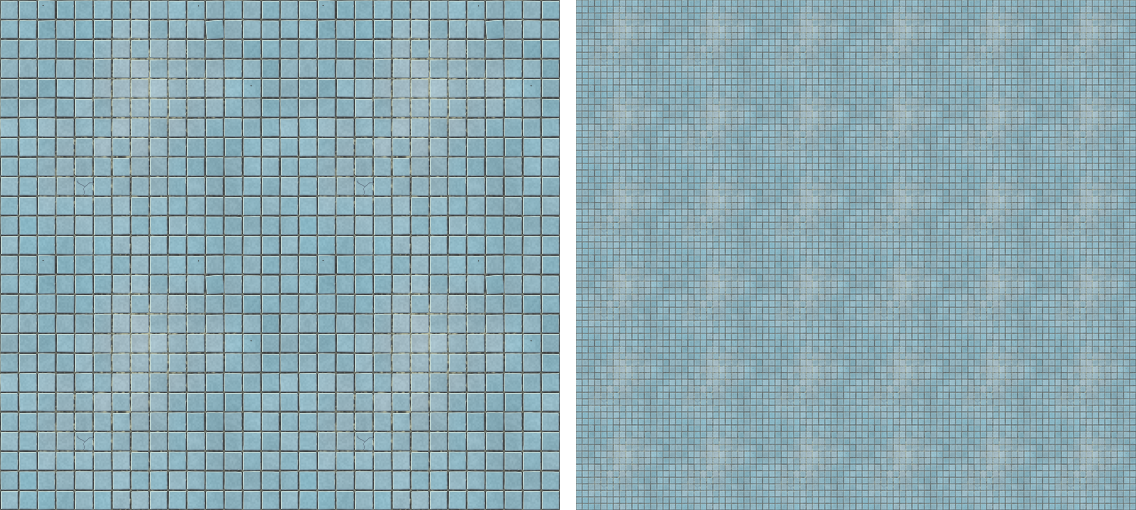
Left, the tile; right, the same tile 3 across and 3 down.
A Shadertoy shader for this texture:

```glsl
#define REPEATS vec2(2.0, 2.0)
#define PERIOD vec2(15.0, 13.0)
#define TILE_HALF 0.474
#define ROUNDING 0.05
#define RIM 0.034
#define JITTER 0.022
#define TILT 0.03
#define MOTTLE 0.08
#define CLOUDS 0.09
#define CRACKED_TILE vec2(4.0, 3.0)
#define TILTED_TILE vec2(11.0, 11.0)

const vec3 AQUA = vec3(0.515, 0.69, 0.745);
const vec3 GREY_BLUE = vec3(0.645, 0.73, 0.765);
const vec3 HIGHLIGHT = vec3(0.79, 0.88, 0.86);
const vec3 SHADE = vec3(0.40, 0.47, 0.53);
const vec3 GROUT_DARK = vec3(0.25, 0.26, 0.26);
const vec3 GROUT_PALE = vec3(0.62, 0.63, 0.54);

float hash(vec2 p) {
    return fract(sin(dot(p, vec2(127.1, 311.7))) * 43758.5);
}

// Value noise on a whole-number lattice that wraps once per unit of uv
float noise(vec2 uv, vec2 lattice) {
    vec2 p = uv * lattice;
    vec2 i = floor(p), f = fract(p);
    f = f * f * (3.0 - 2.0 * f);
    vec2 a = mod(i, lattice), b = mod(i + 1.0, lattice);
    return mix(mix(hash(a), hash(vec2(b.x, a.y)), f.x),
               mix(hash(vec2(a.x, b.y)), hash(b), f.x), f.y);
}

float roundedBox(vec2 p, vec2 halfSize, float radius) {
    vec2 q = abs(p) - halfSize + radius;
    return length(max(q, 0.0)) + min(max(q.x, q.y), 0.0) - radius;
}

float segment(vec2 p, vec2 end) {
    return length(p - end * clamp(dot(p, end) / dot(end, end), 0.0, 1.0));
}

// Three branches leaving one point
float crackDistance(vec2 p) {
    float d = 1.0;
    for (int k = 0; k < 3; k++) {
        float angle = 0.5 + 2.094 * float(k);
        d = min(d, segment(p, 0.46 * vec2(cos(angle), sin(angle))));
    }
    return d;
}

void mainImage(out vec4 fragColor, in vec2 fragCoord) {
    vec2 uv = fragCoord / iResolution.xy * REPEATS;
    vec2 grid = uv * PERIOD;
    vec2 cell = mod(floor(grid), PERIOD);
    vec2 local = fract(grid) - 0.5;
    float aa = PERIOD.y * REPEATS.y / iResolution.y;

    // Shared noise layers
    float region = noise(uv, vec2(4.0, 3.0));
    float cloud = noise(uv + 0.19, vec2(7.0, 6.0));
    float blotch = noise(uv, PERIOD * 2.0);
    float grain = noise(uv, PERIOD * 11.0);
    float edgeWear = noise(uv + 0.37, PERIOD * 6.0);

    // Slightly shifted, turned and resized tile
    vec2 shift = vec2(hash(cell + 3.1), hash(cell + 7.7)) - 0.5;
    float angle = (hash(cell + 11.3) - 0.5) * TILT;
    if (cell == TILTED_TILE) angle = -0.075;
    float c = cos(angle), s = sin(angle);
    vec2 p = mat2(c, s, -s, c) * (local - shift * JITTER);
    vec2 halfSize = TILE_HALF - 0.014 * vec2(hash(cell + 17.9), hash(cell + 23.3));
    float d = roundedBox(p, halfSize, ROUNDING) + (edgeWear - 0.5) * 0.012;

    // Glaze: tint per tile, broad clouds, blotches and fine grain
    float tint = 0.5 * hash(cell + 31.7) + 0.5 * smoothstep(0.15, 0.85, region);
    vec3 tile = mix(AQUA, GREY_BLUE, tint);
    tile *= 1.0 + 0.06 * (hash(cell + 41.9) - 0.5) + CLOUDS * (cloud - 0.5);
    tile += MOTTLE * ((grain - 0.5) * 0.7 + (blotch - 0.5) * 0.4);

    // Rim: lit along the top and left, dim along the other sides
    vec2 normal = abs(p.x) > abs(p.y) ? vec2(sign(p.x), 0.0) : vec2(0.0, sign(p.y));
    float light = dot(normal, vec2(-0.6, 0.8)) + (edgeWear - 0.5) * 1.2;
    float lit = smoothstep(-0.65, 0.3, light);
    float rim = smoothstep(-RIM - aa * 0.6, -RIM + aa * 0.2, d);
    tile = mix(tile, mix(SHADE, HIGHLIGHT, lit), rim * mix(0.65, 0.95, lit));

    // Cracked glaze on one tile per period
    if (cell == CRACKED_TILE) {
        vec2 bent = p + 0.12 * (vec2(edgeWear, blotch) - 0.5);
        float crack = 1.0 - smoothstep(0.006, 0.01 + aa * 0.7, crackDistance(bent));
        tile = mix(tile, SHADE, crack * 0.7);
    }

    // Rare dark pits
    vec2 pit = (vec2(hash(cell + 53.1), hash(cell + 59.3)) - 0.5) * 0.7;
    float pitMask = 1.0 - smoothstep(0.015, 0.025 + aa * 0.6, length(p - pit));
    tile = mix(tile, GROUT_DARK, pitMask * step(0.965, hash(cell + 67.1)) * 0.7);

    // Grout: dark joints, pale residue by region and at the crossings
    float residue = smoothstep(0.55, 1.05, 0.35 * edgeWear + 0.25 * grain + 0.65 * region);
    float crossing = 1.0 - smoothstep(0.04, 0.09, length(0.5 - abs(local)));
    vec3 grout = mix(GROUT_DARK, GROUT_PALE, max(residue, crossing * 0.5));
    grout *= 0.85 + 0.3 * grain;

    float cover = 1.0 - smoothstep(-0.5 * aa, 0.5 * aa, d);
    fragColor = vec4(mix(grout, tile, cover), 1.0);
}
```
